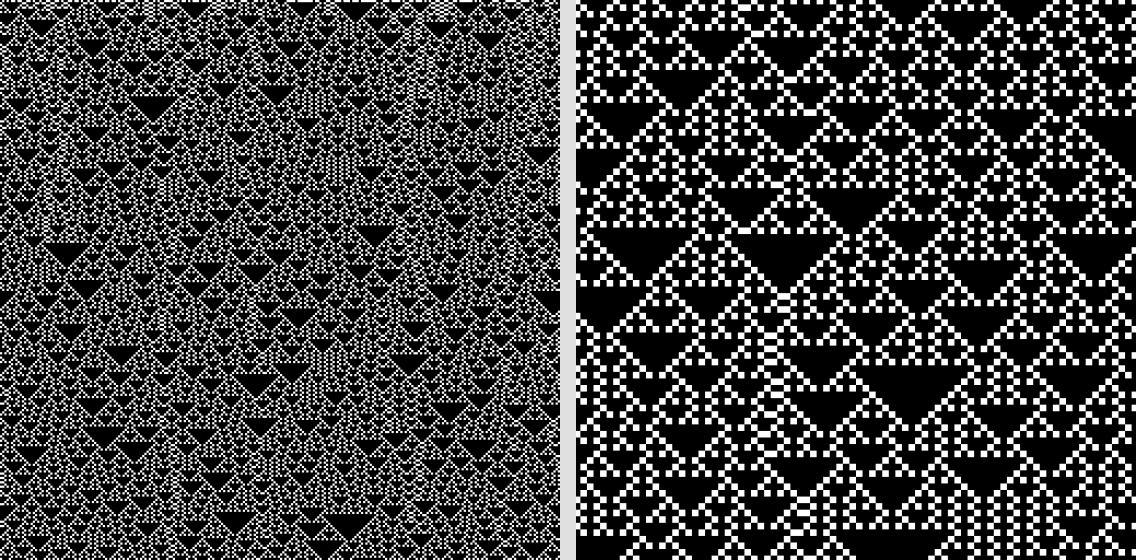
Left: the whole. Right: its middle third, enlarged.
This pattern is drawn by a Shadertoy shader. Its source:

```glsl
// Draws a one-dimensional cellular automaton growing downward from a random row of cells.

const int CELLS = 256; // cells around the ring, and generations down the canvas

// One generation: 256 cells packed as bits, 32 per component
struct Generation { uvec4 low, high; };

uvec4 hashBits(uvec4 v) {
    v *= 0x9E3779B1u;
    v = (v ^ (v >> 16)) * 0x85EBCA6Bu;
    v = (v ^ (v >> 13)) * 0xC2B2AE35u;
    return v ^ (v >> 16);
}

// A cell is born when it is empty and exactly one side neighbour is alive
uvec4 birth(uvec4 previous, uvec4 cells, uvec4 following) {
    uvec4 fromLeft = (cells << 1) | (previous >> 31);
    uvec4 fromRight = (cells >> 1) | (following << 31);
    return (fromLeft ^ fromRight) & ~cells;
}

Generation advance(Generation g) {
    return Generation(
        birth(uvec4(g.high.w, g.low.xyz), g.low, uvec4(g.low.yzw, g.high.x)),
        birth(uvec4(g.low.w, g.high.xyz), g.high, uvec4(g.high.yzw, g.low.x)));
}

float cellAt(Generation g, int column) {
    column &= CELLS - 1;
    int word = column >> 5;
    uint bits = word < 4 ? g.low[word] : g.high[word - 4];
    return float((bits >> uint(column & 31)) & 1u);
}

void mainImage(out vec4 fragColor, in vec2 fragCoord) {
    // Cell coordinates, with generations counted from the top edge
    vec2 uv = fragCoord / iResolution.y;
    vec2 cell = vec2(uv.x, 1.0 - uv.y) * float(CELLS) - 0.5;
    cell.y = max(cell.y, 0.0);
    ivec2 corner = ivec2(floor(cell));

    // Random seed row, evolved down to this height
    Generation current = Generation(hashBits(uvec4(11, 12, 13, 14)),
                                    hashBits(uvec4(15, 16, 17, 18)));
    for (int i = 0; i < corner.y; i++) current = advance(current);
    Generation next = advance(current);

    // Blend neighbouring cells over one pixel for smooth edges
    float pixel = float(CELLS) / iResolution.y;
    vec2 blend = clamp((fract(cell) - 0.5) / pixel + 0.5, 0.0, 1.0);
    float upper = mix(cellAt(current, corner.x), cellAt(current, corner.x + 1), blend.x);
    float lower = mix(cellAt(next, corner.x), cellAt(next, corner.x + 1), blend.x);
    fragColor = vec4(vec3(mix(upper, lower, blend.y)), 1.0);
}
```
